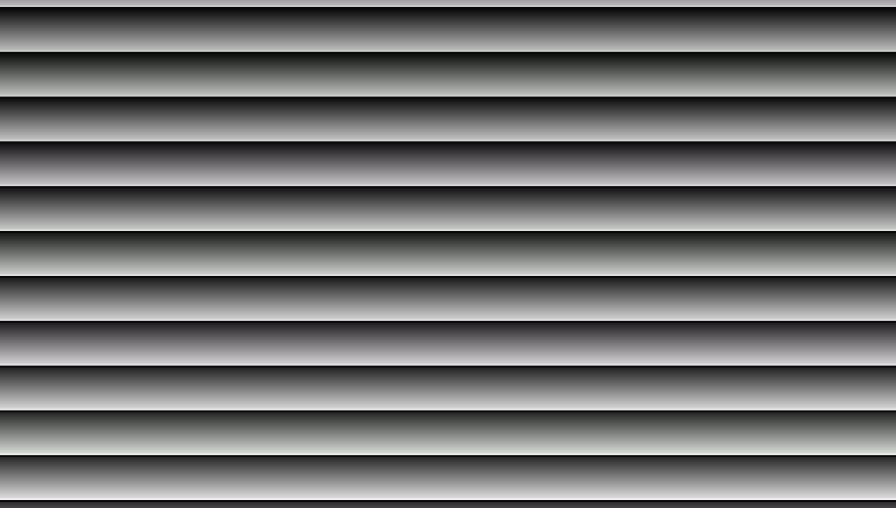
This pattern is drawn by a Shadertoy shader. Its source:

```glsl
#define SLATS 11.33        // slats over the canvas height
#define FIRST_SEAM 0.0155  // depth of the first seam below the top edge
#define SEAM_HALF 0.022    // half width of the dark seam, in slats
#define LIP_WIDTH 0.065    // bright lower lip, in slats
#define LIP_GAIN 0.06
#define SHADE_TOP 0.085    // grey just under a seam
#define SHADE_RANGE 0.75   // rise in grey down one slat
#define LIGHT_DRIFT 0.15   // extra light from canvas top to bottom
#define SEAM_GREY 0.03
#define TINT 0.006

// Faint colour cast that returns every fourth slat
vec3 slatTint(float row) {
    float phase = 1.5707963 * (row - 1.0);
    return TINT * cos(phase) * vec3(-0.5, 1.0, -0.5);
}

void mainImage(out vec4 fragColor, in vec2 fragCoord) {
    float depth = 1.0 - fragCoord.y / iResolution.y;
    float slat = (depth - FIRST_SEAM) * SLATS;
    float row = floor(slat);
    float t = fract(slat);
    float pixel = SLATS / iResolution.y;

    // Slat face: dark under the seam, lighter towards its lower edge
    float grey = SHADE_TOP + SHADE_RANGE * t + LIGHT_DRIFT * (depth - 0.5);

    // Bright lip along the lower edge
    float lip = 1.0 - LIP_WIDTH;
    grey += LIP_GAIN * smoothstep(lip - 0.5 * pixel, lip + 0.5 * pixel, t);
    vec3 colour = vec3(grey) + slatTint(row);

    // Dark seam between neighbouring slats
    float seamDistance = min(t, 1.0 - t);
    float seam = 1.0 - smoothstep(SEAM_HALF - 0.5 * pixel, SEAM_HALF + 0.5 * pixel, seamDistance);
    colour = mix(colour, vec3(SEAM_GREY), seam);

    fragColor = vec4(clamp(colour, 0.0, 1.0), 1.0);
}
```
